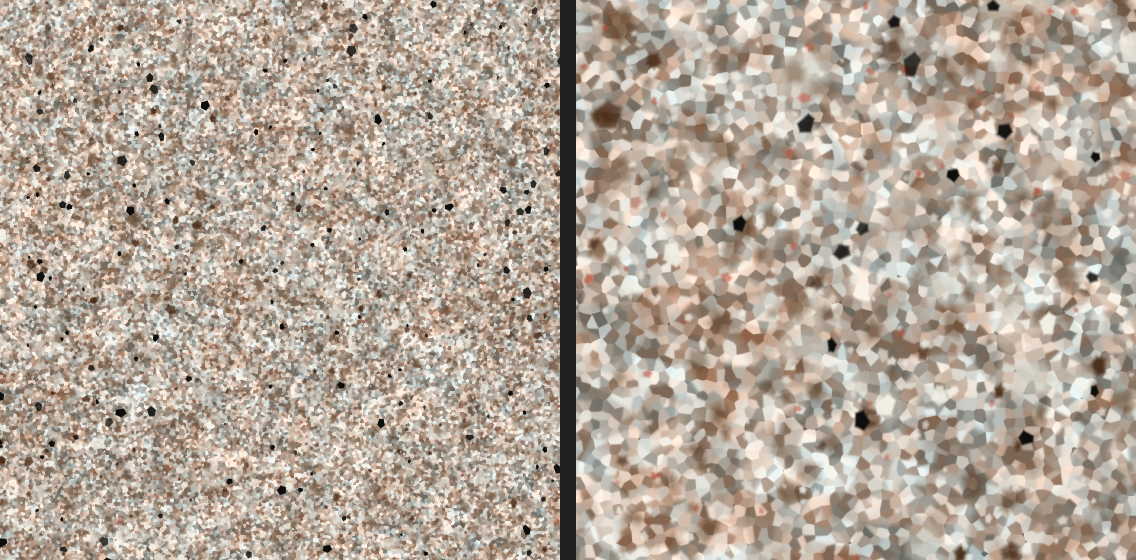
Left, the full canvas; right, a detail of the centre.
Reproduce this texture procedurally as a Shadertoy shader.

```glsl
#define GRAIN_FREQ 175.0
#define CLUMP_FREQ 62.0
#define CLOUD_FREQ 15.0
#define GRAIN_CONTRAST 1.05
#define CLUMP_CONTRAST 0.55
#define CLOUD_CONTRAST 0.22
#define TINT_AMOUNT 0.10
#define EDGE_BLUR 0.0013
#define DARK_SAND vec3(0.52, 0.45, 0.39)
#define LIGHT_SAND vec3(0.94, 0.91, 0.87)

const float TAU = 6.2831853;

vec3 hash3(vec2 cell, float seed) {
    vec3 q = fract(cell.xyx * vec3(0.1031, 0.1030, 0.0973) + seed * 0.137);
    q += dot(q, q.yxz + 33.33);
    return fract((q.xxy + q.yzz) * q.zyx);
}

// Cellular noise: each cell has a random value, blended softly at its border
vec3 softCells(vec2 p, float seed) {
    vec2 base = floor(p);
    vec3 sum = vec3(0.0);
    float total = 0.0;
    for (int y = -1; y <= 1; y++)
    for (int x = -1; x <= 1; x++) {
        vec2 cell = base + vec2(x, y);
        vec2 offset = cell + hash3(cell, seed).xy - p;
        float weight = exp(-13.0 * dot(offset, offset));
        sum += weight * hash3(cell, seed + 3.7);
        total += weight;
    }
    return sum / max(total, 1e-5);
}

// Signed distance to an irregular five-sided chip
float chipDistance(vec2 p, float radius, float spin, vec2 cell) {
    p.x *= mix(0.85, 1.4, fract(spin * 7.3));
    float dist = -1.0;
    for (int i = 0; i < 5; i++) {
        float side = float(i);
        float angle = TAU * (side / 5.0 + spin);
        float reach = radius * mix(0.65, 1.2, hash3(cell, side + 21.0).x);
        dist = max(dist, dot(p, vec2(cos(angle), sin(angle))) - reach);
    }
    return dist;
}

// Coverage of scattered chips; size and blur are in canvas units
float chips(vec2 uv, float freq, float density, vec2 sizeRange, float blur, float seed) {
    vec2 p = uv * freq;
    vec2 base = floor(p);
    float cover = 0.0;
    for (int y = -1; y <= 1; y++)
    for (int x = -1; x <= 1; x++) {
        vec2 cell = base + vec2(x, y);
        vec3 place = hash3(cell, seed);
        if (place.z > density) continue;
        vec3 look = hash3(cell, seed + 5.3);
        float radius = mix(sizeRange.x, sizeRange.y, look.x * look.x) * freq;
        vec2 local = p - cell - place.xy;
        float dist = chipDistance(local, radius, look.y, cell + seed);
        float mask = 1.0 - smoothstep(-blur * freq, blur * freq, dist);
        cover = max(cover, mask * mix(0.6, 1.0, look.z));
    }
    return cover;
}

void mainImage(out vec4 fragColor, in vec2 fragCoord) {
    vec2 uv = fragCoord / iResolution.y;

    // Sand bed: fine grains, clumps and faint clouds
    vec3 grain = softCells(uv * GRAIN_FREQ, 1.0) - 0.5;
    vec3 clump = softCells(uv * CLUMP_FREQ, 2.0) - 0.5;
    vec3 cloud = softCells(uv * CLOUD_FREQ, 3.0) - 0.5;
    float tone = 0.5 + GRAIN_CONTRAST * grain.x + CLUMP_CONTRAST * clump.x
               + CLOUD_CONTRAST * cloud.x;
    vec3 color = mix(DARK_SAND, LIGHT_SAND, clamp(tone, -0.1, 1.1));
    color += TINT_AMOUNT * (grain.y + clump.y + 0.4 * cloud.y) * vec3(0.8, -0.15, -0.6);

    // Translucent pale pebbles
    float pebbles = chips(uv, 24.0, 0.28, vec2(0.006, 0.016), 0.003, 11.0);
    color = mix(color, vec3(0.81, 0.79, 0.74), 0.65 * pebbles);

    // Blurred brown stains, dark brown chips and small red specks
    float stains = chips(uv, 48.0, 0.34, vec2(0.003, 0.009), 0.0035, 17.0);
    color = mix(color, vec3(0.38, 0.26, 0.16), 0.66 * stains);
    float brown = chips(uv, 36.0, 0.11, vec2(0.003, 0.008), 0.002, 23.0);
    color = mix(color, vec3(0.25, 0.13, 0.05), 0.9 * brown);
    float red = chips(uv, 70.0, 0.06, vec2(0.0014, 0.003), EDGE_BLUR, 29.0);
    color = mix(color, vec3(0.72, 0.30, 0.22), 0.7 * red);

    // Bright specks and larger white chips
    float specks = chips(uv, 110.0, 0.14, vec2(0.0014, 0.003), EDGE_BLUR, 37.0);
    color = mix(color, vec3(0.95, 0.93, 0.90), 0.85 * specks);
    float white = chips(uv, 32.0, 0.12, vec2(0.0035, 0.0095), EDGE_BLUR, 41.0);
    color = mix(color, vec3(0.95, 0.94, 0.90), white);

    // Crisp black chips
    float black = chips(uv, 34.0, 0.12, vec2(0.003, 0.009), EDGE_BLUR, 47.0);
    color = mix(color, vec3(0.05, 0.05, 0.045), min(1.0, 1.2 * black));

    fragColor = vec4(clamp(color, 0.0, 1.0), 1.0);
}
```
